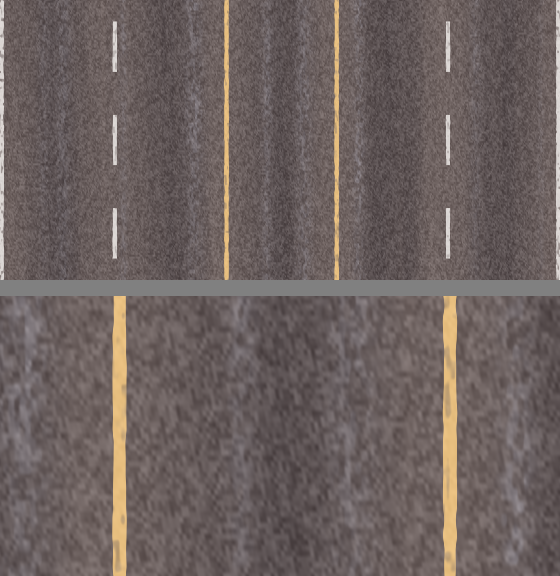
Top: the whole. Bottom: its middle third, enlarged.
Give the GLSL for this texture, as a Shadertoy shader.

```glsl
#define LINE_HALF_WIDTH 0.0038
#define LANES 5.0
#define DASHES 3.0
#define DASH_SHARE 0.54
#define GRAIN 0.20
#define COLUMN_TONE 0.55
#define PAINT_WEAR 0.45
#define TAR vec3(0.345, 0.308, 0.312)
#define DUST vec3(0.455, 0.405, 0.395)
#define SCUFF vec3(0.56, 0.54, 0.57)
#define WHITE vec3(0.86, 0.84, 0.83)
#define YELLOW vec3(0.91, 0.75, 0.50)

// Line centres across the road: edge, dash, yellow, yellow, dash, edge
const float lineX[6] = float[6](0.003, 0.205, 0.4045, 0.6012, 0.800, 0.997);

// Scuffed tracks: centre, half width, strength
const vec3 tracks[9] = vec3[9](
    vec3(0.078, 0.010, 0.35), vec3(0.113, 0.014, 0.60), vec3(0.221, 0.006, 0.55),
    vec3(0.347, 0.015, 0.80), vec3(0.477, 0.009, 0.65), vec3(0.543, 0.014, 0.75),
    vec3(0.641, 0.010, 0.85), vec3(0.850, 0.009, 0.55), vec3(0.966, 0.006, 0.40));

float hash(vec2 p) {
    return fract(sin(dot(p, vec2(12.9898, 78.233))) * 43758.5453);
}

float noise(vec2 p) {
    vec2 cell = floor(p);
    vec2 f = fract(p);
    f = f * f * (3.0 - 2.0 * f);
    float low = mix(hash(cell), hash(cell + vec2(1, 0)), f.x);
    float high = mix(hash(cell + vec2(0, 1)), hash(cell + vec2(1, 1)), f.x);
    return mix(low, high, f.y);
}

// Short slanted flecks of stone, centred on zero
float stoneGrain(vec2 p) {
    float fine = noise(vec2(p.x * 230.0 + p.y * 45.0, p.y * 150.0));
    float coarse = noise(vec2(p.x * 125.0 - p.y * 30.0, p.y * 70.0) + 37.0);
    return 0.65 * fine + 0.35 * coarse - 0.5;
}

// Lengthwise streaks that drift slowly along the road, centred on zero
float columnStreaks(vec2 p) {
    float wide = noise(vec2(p.x * 17.0, p.y * 0.6) + 11.0);
    float narrow = noise(vec2(p.x * 65.0, p.y * 1.3) + 53.0);
    return 0.6 * wide + 0.4 * narrow - 0.5;
}

float scuffing(vec2 uv, vec2 p) {
    float total = 0.0;
    for (int i = 0; i < 9; i++) {
        float d = (uv.x - tracks[i].x) / tracks[i].y;
        float patches = 0.6 + 0.6 * noise(vec2(float(i) * 9.0, p.y * 5.0));
        total += tracks[i].z * exp(-d * d) * patches;
    }
    float flecks = noise(vec2(p.x * 150.0, p.y * 65.0) + 91.0);
    return clamp(total * (0.15 + 0.9 * smoothstep(0.25, 0.8, flecks)), 0.0, 1.0);
}

vec3 asphalt(vec2 uv, vec2 p) {
    // Dust gathers beside the lines, tyres darken the lane middles
    float dust = 0.46 + 0.36 * cos(6.2832 * LANES * uv.x);
    dust = clamp(dust + COLUMN_TONE * columnStreaks(p), 0.0, 1.0);
    vec3 color = mix(TAR, DUST, dust);
    color = mix(color, SCUFF, 0.65 * scuffing(uv, p));
    return color + GRAIN * stoneGrain(p);
}

void mainImage(out vec4 fragColor, in vec2 fragCoord) {
    vec2 uv = fragCoord / iResolution.xy;
    vec2 p = fragCoord / iResolution.y;
    vec2 pixel = 1.0 / iResolution.xy;
    vec3 color = asphalt(uv, p);

    // Dashes centred in equal lengths of road
    float dashDistance = abs(fract(uv.y * DASHES) - 0.5) - 0.5 * DASH_SHARE;
    float dash = 1.0 - smoothstep(-0.5, 0.5, dashDistance / (DASHES * pixel.y));

    // Painted lines with rough edges and worn spots
    float ragged = 0.0012 * (noise(p * vec2(20.0, 55.0)) - 0.5);
    float worn = smoothstep(0.58, 0.95, noise(p * vec2(150.0, 70.0) + 19.0));
    for (int i = 0; i < 6; i++) {
        bool edge = i == 0 || i == 5;
        bool middle = i == 2 || i == 3;
        float d = abs(uv.x - lineX[i]) - LINE_HALF_WIDTH + ragged;
        float cover = 1.0 - smoothstep(-0.5, 0.5, d / pixel.x);
        cover *= edge || middle ? 1.0 : dash;
        cover *= 1.0 - PAINT_WEAR * worn * (edge ? 1.5 : 0.8);
        vec3 paint = (middle ? YELLOW : WHITE) + 0.3 * GRAIN * stoneGrain(p);
        color = mix(color, paint, cover);
    }
    fragColor = vec4(clamp(color, 0.0, 1.0), 1.0);
}
```
